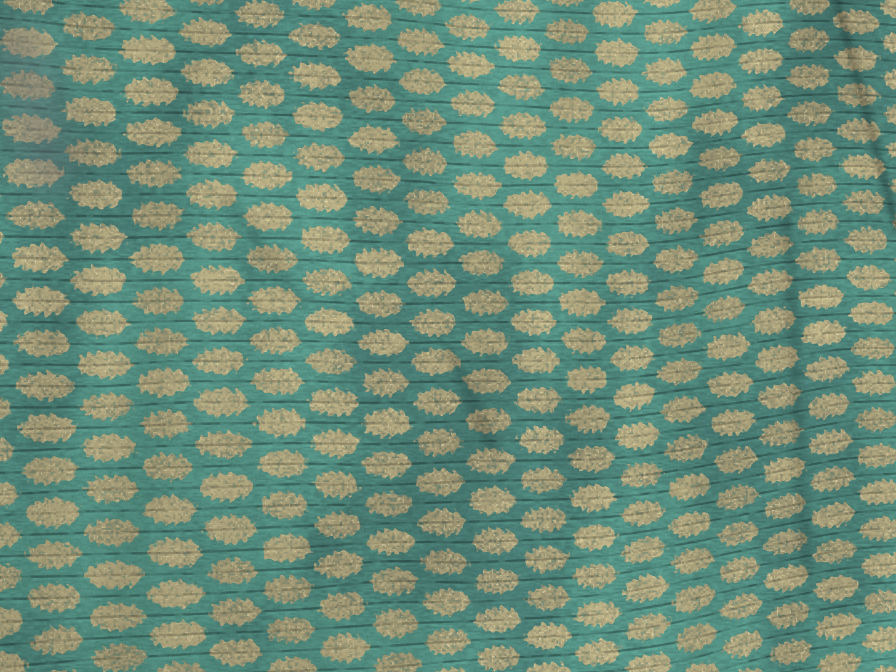
A WebGL 2 fragment shader for this texture:

```glsl
#version 300 es
precision highp float;

uniform vec2 u_resolution;
out vec4 outColor;

const vec3 TEAL = vec3(0.325, 0.565, 0.512);
const vec3 DEEP_TEAL = vec3(0.27, 0.465, 0.435);
const vec3 GOLD = vec3(0.72, 0.665, 0.50);
const vec3 BRONZE = vec3(0.53, 0.50, 0.39);
const vec3 SPARK = vec3(0.87, 0.80, 0.62);
const vec3 PLUM = vec3(0.36, 0.38, 0.40);

float hash(vec2 p) {
  vec3 q = fract(p.xyx * vec3(0.1031, 0.1030, 0.0973));
  q += dot(q, q.yzx + 33.33);
  return fract((q.x + q.y) * q.z);
}

float noise(vec2 p) {
  vec2 cell = floor(p), f = fract(p);
  f = f * f * (3.0 - 2.0 * f);
  return mix(mix(hash(cell), hash(cell + vec2(1, 0)), f.x),
             mix(hash(cell + vec2(0, 1)), hash(cell + vec2(1, 1)), f.x), f.y);
}

float fbm(vec2 p) {
  float sum = 0.0, amp = 0.5;
  for (int i = 0; i < 4; i++) {
    sum += amp * noise(p);
    p = p * 2.03 + 17.1;
    amp *= 0.5;
  }
  return sum;
}

// Column number at x; columns narrow toward the right (Newton inverse of a cubic)
float columnAt(float x) {
  float k = x * 12.0;
  for (int i = 0; i < 5; i++) {
    float pos = 0.0642 + k * (0.0917 + k * (-0.001476 + k * 0.0000347));
    float slope = 0.0917 + k * (-0.002952 + k * 0.000104);
    k -= (pos - x) / slope;
  }
  return k;
}

// Row number at height y down the cloth; rows tighten and lift to the right
float rowAt(float y, float column) {
  float lift = 0.0434 * smoothstep(10.0, 16.0, column);
  return (y - 0.509 + lift) / (0.0635 - 0.0006 * column);
}

// Leaf with pointed ends and serrated sides, positive inside
float leaf(vec2 p, float fray) {
  vec2 a = abs(p);
  float body = 1.0 - pow(a.x, 1.9) - a.y * a.y;
  float teeth = 0.22 * a.y * sin(17.0 * p.x + 5.0 * a.y);
  return body + teeth + 0.55 * (fray - 0.5);
}

// Thin broken tuck line on every half row
float tuckLine(float row, float x, float y) {
  float d = abs(fract(row * 2.0 + 0.5) - 0.5);
  float broken = smoothstep(0.25, 0.6, noise(vec2(x * 75.0, y * 30.0)));
  return (1.0 - smoothstep(0.025, 0.085, d)) * (0.35 + 0.65 * broken);
}

// Soft dark mark along a slanted crease
float crease(vec2 p, vec2 a, vec2 b, float width) {
  vec2 ab = b - a;
  float t = clamp(dot(p - a, ab) / dot(ab, ab), 0.0, 1.0);
  float d = length(p - a - ab * t);
  return exp(-d * d / (width * width));
}

void main() {
  vec2 p = gl_FragCoord.xy / u_resolution.y;
  p.y = 1.0 - p.y;

  // Slightly wavy, staggered lattice
  vec2 wave = vec2(noise(p * 7.0), noise(p * 7.0 + 40.0)) - 0.5;
  vec2 q = p + 0.008 * wave;
  float column = columnAt(q.x - 0.05 * (q.y - 0.5));
  float row = rowAt(q.y, column);
  float id = floor(column + 0.5);
  float staggered = row - 0.5 * mod(id, 2.0);
  vec2 cell = vec2(id, floor(staggered + 0.5));
  vec2 local = vec2(column, staggered) - cell;

  // Woven ground
  float weave = noise(p * vec2(110.0, 380.0)) - 0.5;
  float fine = noise(p * vec2(420.0, 390.0));
  float cloud = fbm(p * vec2(5.0, 3.5) + 3.0);
  float light = smoothstep(0.22, 0.56, cloud + 0.1 * weave);
  vec3 color = mix(DEEP_TEAL, TEAL, light) * (1.0 + 0.10 * weave + 0.08 * (fine - 0.5));

  // Metallic leaves with uneven wear
  float wear = hash(cell + 71.0);
  float fray = noise(p * vec2(190.0, 230.0));
  vec2 size = vec2(0.465, 0.325) * (0.97 + 0.06 * wear);
  float inside = leaf(local / size, fray);
  float mask = smoothstep(-0.06, 0.20, inside);
  float grain = noise(p * vec2(270.0, 310.0) + 9.0);
  float shine = clamp(0.25 + 0.35 * wear + 0.9 * (grain - 0.4) + 0.25 * light, 0.0, 1.0);
  vec3 metal = mix(BRONZE, GOLD, shine);
  metal = mix(metal, SPARK, 0.6 * smoothstep(0.72, 0.95, fine));
  float gaps = smoothstep(0.08, 0.38, grain + 0.12 * wear);
  color = mix(color, metal, mask * (0.58 + 0.36 * gaps));

  // Tucks, with a faint lit edge beneath
  float tuck = tuckLine(row, p.x, p.y);
  float edge = tuckLine(row - 0.07, p.x, p.y);
  color *= 1.0 - tuck * mix(0.27, 0.17, mask);
  color *= 1.0 + 0.05 * edge;

  // Creases, stain and uneven light
  float fold = crease(p, vec2(1.245, 0.0), vec2(1.335, 0.34), 0.008);
  fold += 0.6 * crease(p, vec2(1.17, 0.32), vec2(1.20, 0.85), 0.012);
  fold += 0.6 * crease(p, vec2(0.67, 0.52), vec2(0.73, 0.66), 0.012);
  fold += 0.5 * crease(p, vec2(0.34, 0.30), vec2(0.45, 0.45), 0.012);
  color *= 1.0 - 0.22 * fold;
  float stain = crease(p, vec2(0.03, 0.08), vec2(0.07, 0.24), 0.05);
  color = mix(color, PLUM, 0.4 * stain);
  float folds = noise(vec2(p.x * 14.0 + p.y * 1.5, p.y * 2.0)) - 0.5;
  float dim = smoothstep(0.9, 0.0, p.x) * smoothstep(0.2, 1.0, p.y);
  color *= 1.03 + 0.12 * folds - 0.10 * dim;

  outColor = vec4(color, 1.0);
}
```
